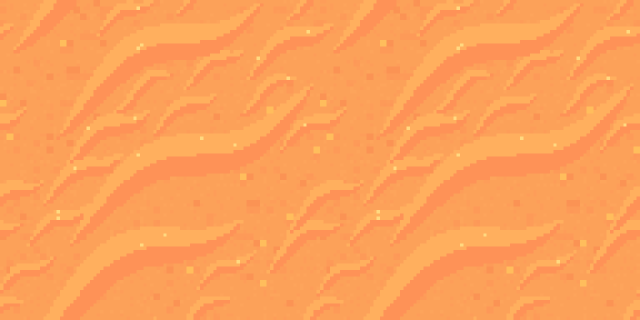
Write a Shadertoy shader that draws this texture.

```glsl
// Blocky desert sand: S-shaped dunes with a lit upper flank and a shaded lower one,
// strewn with square grains and glints. Crests are layered sines on a tile that
// repeats every canvas height; small dunes sit on a lattice, clear of the large ones.

const vec3 SAND   = vec3(0.99, 0.63, 0.35);
const vec3 SHADE  = vec3(0.995, 0.573, 0.34);
const vec3 LIT    = vec3(1.00, 0.685, 0.37);
const vec3 GRAIN  = vec3(1.00, 0.74, 0.36);
const vec3 PEBBLE = vec3(0.98, 0.56, 0.325);
const vec3 GLINT  = vec3(1.00, 0.85, 0.50);

const float BLOCKS = 96.0;      // blocks per canvas height
const float SLOPE = 0.66;       // mean rise of a crest
const float BEND = 0.20;        // strength of the S curve
const float BLUNTNESS = 0.75;   // below 1 fills out the dune tips
const float LIT_SHARE = 1.06;   // lit flank width relative to the shaded one
const int LARGE_COUNT = 3;
const int SMALL_COUNT = 34;     // Fibonacci lattice size
const float LATTICE_STEP = 21.0;
const float CLEARANCE = 0.028;  // bare sand kept around large dunes
const float MOTTLE = 0.25;      // strength of faint single-block specks
const int SAMPLES = 2;          // antialiasing grid per side

struct Dune { vec2 center; float reach; float width; float phase; };

float hash(vec2 p) {
    return fract(sin(dot(p, vec2(127.1, 311.7))) * 4375.85);
}

Dune largeDune(int index) {
    float i = float(index);
    float shrink = fract(i * 0.6);
    return Dune(vec2(0.6 - 0.1 * i, 0.5 + 0.32 * i),
                0.38 - 0.1 * shrink, 0.064 - 0.012 * shrink, -0.2 - 0.5 * i);
}

Dune smallDune(int index) {
    float i = float(index), n = float(SMALL_COUNT);
    vec2 seed = vec2(i, 3.0);
    vec2 jitter = vec2(hash(seed), hash(seed + 5.0)) - 0.5;
    float size = hash(seed + 11.0);
    return Dune(vec2(i / n, -fract(i * LATTICE_STEP / n)) + 0.035 * jitter,
                mix(0.085, 0.14, size), mix(0.020, 0.034, size),
                mix(-2.3, -0.3, hash(seed + 17.0)));
}

// Height above the crest (x) and flank thickness there (y), on the repeating tile
vec2 profile(vec2 p, Dune d) {
    vec2 q = p - d.center;
    q -= round(q);
    float u = q.x / d.reach;
    float angle = 3.14 * u + d.phase;
    float height = q.y - d.reach * (SLOPE * u - BEND * sin(angle));
    // Steep stretches are thickened so the ribbon keeps its breadth
    float steepness = SLOPE - 3.14 * BEND * cos(angle);
    float taper = pow(max(1.0 - u * u, 0.0), BLUNTNESS);
    float side = height > 0.0 ? LIT_SHARE : 1.0;
    return vec2(height, d.width * side * taper * length(vec2(1.0, steepness)));
}

// A small dune is dropped when its middle or ends come close to a large one
bool isClear(Dune d) {
    for (int i = 0; i < LARGE_COUNT; i++) {
        for (int k = -1; k <= 1; k++) {
            vec2 probe = d.center + 0.65 * float(k) * d.reach * vec2(1.0, SLOPE);
            vec2 f = profile(probe, largeDune(i));
            if (f.y > 0.0 && abs(f.x) < f.y + CLEARANCE) return false;
        }
    }
    return true;
}

// Signed flank: above 0 is lit, below 0 is shaded, 0 is flat sand
float flank(vec2 p) {
    for (int i = 0; i < LARGE_COUNT; i++) {
        vec2 f = profile(p, largeDune(i));
        if (abs(f.x) < f.y) return f.x / f.y;
    }
    for (int i = 0; i < SMALL_COUNT; i++) {
        Dune d = smallDune(i);
        vec2 f = profile(p, d);
        if (abs(f.x) < f.y && isClear(d)) return f.x / f.y;
    }
    return 0.0;
}

vec3 sandColor(vec2 p) {
    vec2 block = mod(floor(p * BLOCKS), BLOCKS);
    float side = flank((block + 0.5) / BLOCKS);
    float speck = hash(block + 0.3);
    float clump = hash(floor(block / 2.0) + 71.0);

    // Dune flanks, with rare glints on the lit side
    if (side > 0.0) return speck > 0.982 ? GLINT : LIT;
    if (side < 0.0) return SHADE;

    // Flat sand: faint mottling, then coarse square grains
    vec3 color = SAND;
    color = mix(color, SHADE, MOTTLE * step(speck, 0.08));
    color = mix(color, LIT, MOTTLE * step(0.92, speck));
    color = mix(color, SHADE, 0.45 * step(0.95, clump));
    color = mix(color, PEBBLE, 0.75 * step(clump, 0.02));
    return mix(color, GRAIN, step(0.991, clump));
}

void mainImage(out vec4 fragColor, in vec2 fragCoord) {
    vec3 sum = vec3(0.0);
    for (int y = 0; y < SAMPLES; y++) {
        for (int x = 0; x < SAMPLES; x++) {
            vec2 offset = (vec2(x, y) + 0.5) / float(SAMPLES) - 0.5;
            sum += sandColor((fragCoord + offset) / iResolution.y);
        }
    }
    fragColor = vec4(sum / float(SAMPLES * SAMPLES), 1.0);
}
```
